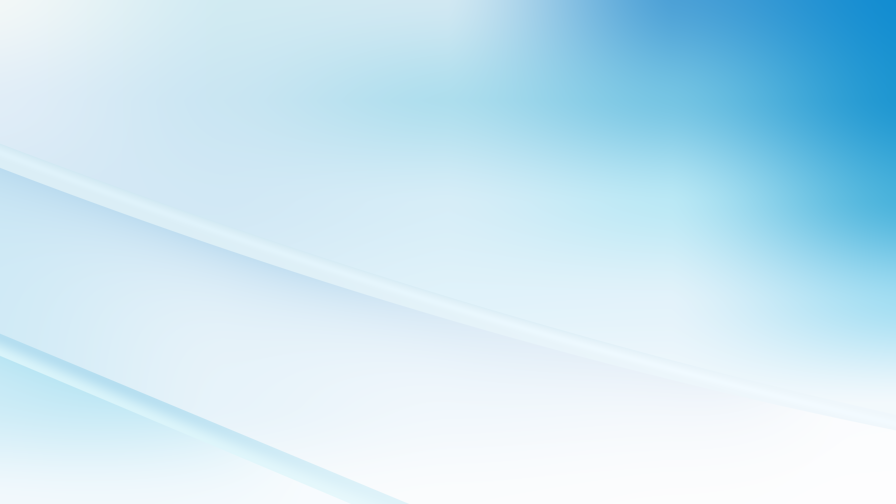
A Shadertoy shader for this background:

```glsl
// Soft blue and white gradient sky crossed by two translucent, curving glass ribbons.

// Eased blend of five colours spread evenly along t in 0..1
vec3 ramp(float t, vec3 a, vec3 b, vec3 c, vec3 d, vec3 e) {
    float s = clamp(t, 0.0, 1.0) * 4.0;
    vec4 w = clamp(s - vec4(0.0, 1.0, 2.0, 3.0), 0.0, 1.0);
    w = mix(w, w * w * (3.0 - 2.0 * w), 0.5);
    return mix(mix(mix(mix(a, b, w.x), c, w.y), d, w.z), e, w.w);
}

// Height of a gently bending edge, measured down from the top
float curve(float x, float start, float slope, float bend) {
    return start + x * (slope + bend * x);
}

// Smooth step across an edge, one pixel wide
float cover(float d, float pixel) {
    return smoothstep(-pixel, pixel, d);
}

// Bell-shaped falloff
float bell(float d, float width) {
    return exp(-d * d / (width * width));
}

// Mesh gradient: pale at the left, deep blue in the upper right
vec3 skyColor(vec2 p) {
    vec3 top = ramp(p.x, vec3(0.95, 0.97, 0.97), vec3(0.82, 0.92, 0.95),
        vec3(0.82, 0.91, 0.95), vec3(0.30, 0.63, 0.84), vec3(0.07, 0.55, 0.82));
    vec3 high = ramp(p.x, vec3(0.88, 0.93, 0.97), vec3(0.79, 0.90, 0.95),
        vec3(0.68, 0.87, 0.93), vec3(0.46, 0.77, 0.89), vec3(0.12, 0.59, 0.82));
    vec3 middle = ramp(p.x, vec3(0.84, 0.91, 0.96), vec3(0.82, 0.91, 0.96),
        vec3(0.84, 0.93, 0.97), vec3(0.73, 0.91, 0.96), vec3(0.29, 0.70, 0.86));
    vec3 low = ramp(p.x, vec3(0.85, 0.92, 0.96), vec3(0.86, 0.93, 0.97),
        vec3(0.88, 0.95, 0.98), vec3(0.89, 0.95, 0.98), vec3(0.64, 0.87, 0.95));
    vec3 haze = vec3(0.95, 0.975, 0.99);
    return ramp(p.y / 0.8, top, high, middle, low, haze);
}

// Pale panel under the upper ribbon, shaded just below its edge
vec3 panelColor(vec2 p, float depth) {
    vec3 base = ramp(p.x, vec3(0.82, 0.92, 0.965), vec3(0.91, 0.955, 0.98),
        vec3(0.955, 0.975, 0.99), vec3(0.98, 0.985, 0.993), vec3(0.985, 0.99, 0.995));
    base = mix(base, vec3(0.995), 0.7 * smoothstep(0.8, 1.0, p.y));
    float shade = exp(-depth / 0.075) * (1.0 - smoothstep(0.2, 0.95, p.x));
    base = mix(base, vec3(0.70, 0.84, 0.93), 0.75 * shade);
    float faint = exp(-depth / 0.06) * smoothstep(0.3, 0.6, p.x);
    return mix(base, vec3(0.90, 0.935, 0.97), 0.55 * faint * (1.0 - smoothstep(0.75, 0.95, p.x)));
}

// Lower left corner, brightening downwards and to the right
vec3 cornerColor(vec2 p, float depth) {
    vec3 base = mix(vec3(0.82, 0.93, 0.97), vec3(0.95, 0.975, 0.99), smoothstep(0.78, 1.0, p.y));
    base = mix(base, vec3(0.97, 0.985, 0.995), smoothstep(0.05, 0.38, p.x));
    float shade = exp(-depth / 0.07) * (1.0 - smoothstep(0.0, 0.36, p.x));
    return mix(base, vec3(0.70, 0.89, 0.95), 0.8 * shade);
}

void mainImage(out vec4 fragColor, in vec2 fragCoord) {
    vec2 p = fragCoord / iResolution.xy;
    p.y = 1.0 - p.y;
    float pixel = 0.8 / iResolution.y;

    // Sky and the upper ribbon
    float upperTop = p.y - curve(p.x, 0.285, 0.678, -0.140);
    float upperBase = p.y - curve(p.x, 0.333, 0.682, -0.161);
    vec3 color = skyColor(p);
    float fade = 1.0 - smoothstep(0.6, 1.0, p.x);
    vec3 ribbon = mix(vec3(0.86, 0.935, 0.965), vec3(0.93, 0.965, 0.985), smoothstep(0.1, 0.9, p.x));
    ribbon += 0.02 * bell(upperTop - 0.018, 0.008);
    ribbon -= vec3(0.05, 0.025, 0.015) * exp(-max(upperTop, 0.0) / 0.006) * fade;
    color = mix(color, ribbon, cover(upperTop, pixel) * mix(0.6, 0.9, fade));

    // Panel between the ribbons
    color = mix(color, panelColor(p, max(upperBase, 0.0)), cover(upperBase, pixel));

    // Lower ribbon: dark at its top edge, glossy at its base
    float lowerTop = p.y - curve(p.x, 0.662, 0.74, 0.0);
    float lowerBase = p.y - curve(p.x, 0.706, 0.75, 0.0);
    float across = clamp(lowerTop / max(lowerTop - lowerBase, 0.001), 0.0, 1.0);
    vec3 gloss = mix(vec3(0.71, 0.87, 0.94), vec3(0.85, 0.955, 0.98), smoothstep(0.1, 0.95, across));
    gloss = mix(gloss, vec3(0.93, 0.98, 0.99), 0.75 * smoothstep(0.1, 0.46, p.x));
    color = mix(color, gloss, cover(lowerTop, pixel));
    color = mix(color, cornerColor(p, max(lowerBase, 0.0)), cover(lowerBase, pixel));

    fragColor = vec4(clamp(color, 0.0, 1.0), 1.0);
}
```
